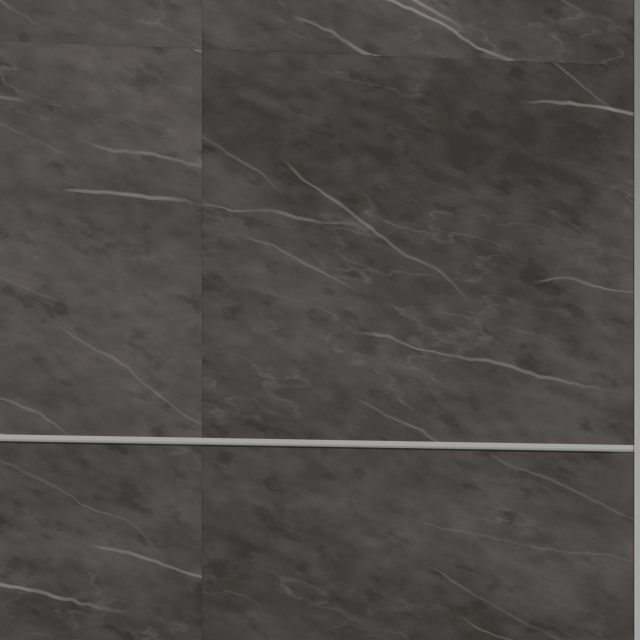
Reproduce this texture procedurally as a WebGL 1 fragment shader.

```glsl
precision highp float;
// Dark stone wall panels with pale diagonal veins, faint joints and light grey metal trims.

uniform vec2 u_resolution;

const vec2 TILE_SIZE = vec2(0.675, 0.61);
const float JOINT_X = 0.316;
const float TRIM_HALF = 0.0054;
const vec3 DARK_STONE = vec3(0.25, 0.237, 0.223);
const vec3 LIGHT_STONE = vec3(0.375, 0.355, 0.347);
const vec3 VEIN_COLOR = vec3(0.53, 0.51, 0.495);
const vec3 TRIM_COLOR = vec3(0.645, 0.645, 0.635);
const vec3 TRIM_SHADE = vec3(0.50, 0.50, 0.485);

float hash(vec2 p) {
  return fract(sin(dot(p, vec2(12.9898, 78.233))) * 43758.5);
}

float noise(vec2 p) {
  vec2 cell = floor(p);
  vec2 f = fract(p);
  f = f * f * (3.0 - 2.0 * f);
  float low = mix(hash(cell), hash(cell + vec2(1.0, 0.0)), f.x);
  float high = mix(hash(cell + vec2(0.0, 1.0)), hash(cell + vec2(1.0, 1.0)), f.x);
  return mix(low, high, f.y);
}

float fbm(vec2 p) {
  float sum = 0.0;
  float weight = 0.5;
  for (int i = 0; i < 5; i++) {
    sum += weight * noise(p);
    p = mat2(0.96, -0.28, 0.28, 0.96) * p * 2.03 + 7.3;
    weight *= 0.5;
  }
  return sum / 0.97;
}

// Coordinates along and across a direction that falls to the right
vec2 slant(vec2 p, float angle) {
  float c = cos(angle);
  float s = sin(angle);
  return vec2(c * p.x - s * p.y, s * p.x + c * p.y);
}

// One tapering, slightly bent and broken mineral line
float vein(vec2 q, float angle, float len, float bend, float width, float seed, float px) {
  vec2 a = slant(q, angle);
  float t = a.x / len;
  float wobble = (noise(vec2(a.x * 16.0, seed)) - 0.5) * 0.014
               + (noise(vec2(a.x * 70.0, seed + 5.0)) - 0.5) * 0.003;
  float d = abs(a.y - bend * len * 4.0 * t * (1.0 - t) - wobble);
  float halfWidth = width * (0.5 + noise(vec2(a.x * 25.0, seed + 9.0)));
  float fade = smoothstep(0.0, 0.12, t) * (1.0 - smoothstep(0.65, 1.0, t));
  float line = 1.0 - smoothstep(halfWidth * 0.3, halfWidth + px, d);
  float broken = 0.45 + 0.55 * noise(vec2(a.x * 34.0, seed + 3.0));
  return fade * (line * broken + 0.08 * exp(-d * 160.0));
}

// Veins scattered down one panel, each with its own slope and strength
float panelVeins(vec2 q, vec2 tile, float px) {
  float sum = 0.0;
  for (int i = 0; i < 10; i++) {
    float k = float(i);
    vec2 id = tile * 17.0 + vec2(k * 3.1, k * 1.7);
    vec2 start = vec2(hash(id + 1.0) * 0.6 - 0.06, (k + hash(id + 2.0)) / 9.0) * vec2(1.0, TILE_SIZE.y);
    float angle = mix(0.07, 0.66, hash(id + 3.0));
    float len = mix(0.18, 0.52, hash(id + 4.0));
    float bend = mix(-0.02, 0.05, hash(id + 5.0));
    float strength = mix(0.22, 0.95, pow(hash(id + 6.0), 1.4));
    float width = mix(0.0015, 0.0029, strength);
    sum += strength * vein(q - start, angle, len, bend, width, hash(id + 7.0) * 90.0, px);
  }
  return min(sum, 1.0);
}

// Short faint threads gathered in patches
float wisps(vec2 p) {
  vec2 a = slant(p, 0.25) * vec2(9.0, 26.0);
  float ridge = 1.0 - abs(2.0 * fbm(a) - 1.0);
  float patches = smoothstep(0.5, 0.8, noise(p * vec2(5.0, 8.0) + 31.0));
  return smoothstep(0.9, 1.0, ridge) * patches * noise(p * 75.0);
}

// Stone lightness: clouds, grain and dark flecks
float stoneTone(vec2 p, vec2 tile) {
  vec2 a = slant(p + tile * 4.3, 0.35);
  float clouds = fbm(a * vec2(4.0, 9.0)) - 0.5;
  float grain = fbm(a * vec2(32.0, 60.0) + 11.0) - 0.5;
  float flecks = smoothstep(0.6, 0.8, fbm(a * vec2(24.0, 48.0) + 40.0));
  float panelShift = (hash(tile + 8.0) - 0.5) * 0.14 - 0.05 * tile.x;
  return 0.45 + clouds * 0.95 + grain * 0.75 - flecks * 0.35 + panelShift;
}

float band(float d, float halfWidth, float px) {
  return 1.0 - smoothstep(halfWidth - px, halfWidth + px, abs(d));
}

void main() {
  vec2 p = gl_FragCoord.xy / u_resolution;
  float px = 0.8 / min(u_resolution.x, u_resolution.y);

  // Panel grid, with rows that drop slightly to the right
  float trimY = 0.316 - 0.017 * p.x;
  float rowHeight = 0.62 - 0.022 * p.x;
  vec2 grid = vec2((p.x - JOINT_X) / TILE_SIZE.x, (p.y - trimY) / rowHeight);
  vec2 tile = floor(grid);
  vec2 local = fract(grid) * TILE_SIZE;

  // Stone with broad shadows
  float tone = stoneTone(p, tile);
  vec2 shadow = (p - vec2(0.74, 0.8)) / vec2(0.36, 0.2);
  tone -= 0.26 * exp(-dot(shadow, shadow)) * step(-0.5, tile.x) * step(tile.y, 0.5);
  tone -= 0.15 * (1.0 - smoothstep(0.0, 0.16, p.y));
  vec3 color = mix(DARK_STONE, LIGHT_STONE, clamp(tone, -0.2, 1.15));

  // Veins and faint panel joints
  color = mix(color, VEIN_COLOR, 0.3 * wisps(p + tile * 2.7));
  color = mix(color, VEIN_COLOR, panelVeins(local, tile, px));
  color *= 1.0 - 0.07 * band(p.x - JOINT_X, 0.0014, px);
  color *= 1.0 - 0.05 * band(p.y - trimY - rowHeight, 0.0014, px);

  // Metal trims with a thin shadow below the horizontal one
  color *= 1.0 - 0.4 * band(p.y - trimY + TRIM_HALF + 0.001, 0.0016, px);
  vec3 across = mix(TRIM_SHADE, TRIM_COLOR, smoothstep(-TRIM_HALF, 0.0, p.y - trimY));
  color = mix(color, across, band(p.y - trimY, TRIM_HALF, px));
  float side = JOINT_X + TILE_SIZE.x;
  color *= 1.0 - 0.25 * band(p.x - side, 0.0018, px);
  vec3 upright = mix(TRIM_COLOR, TRIM_SHADE, smoothstep(0.2, 1.0, p.y));
  color = mix(color, upright, smoothstep(side - px, side + px, p.x));

  gl_FragColor = vec4(color, 1.0);
}
```
